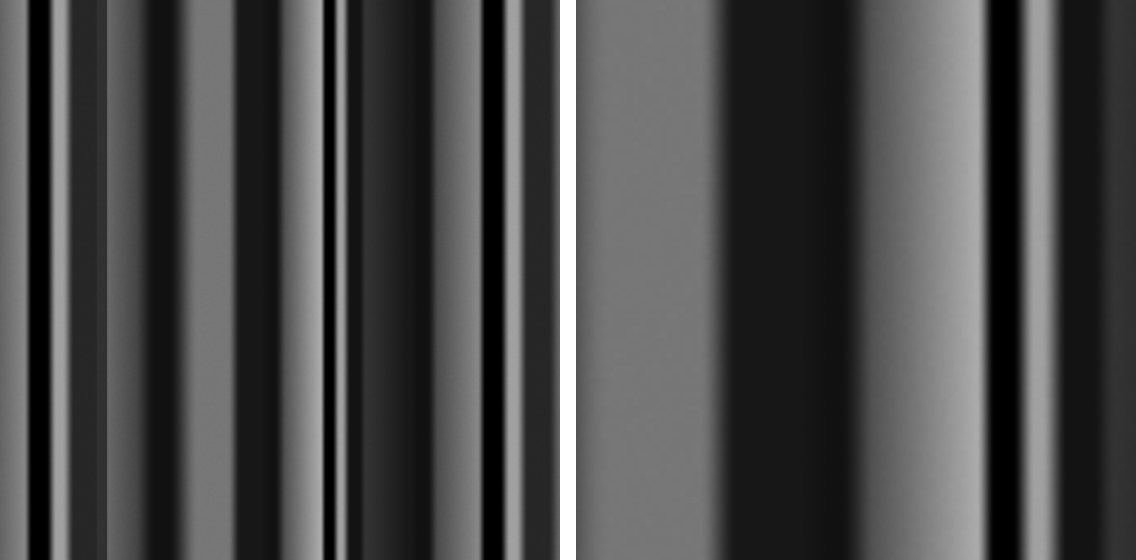
Left, the full canvas; right, a detail of the centre.
Write a three.js fragment shader that draws this background.

```glsl
varying vec2 vUv;

#define PERIOD 0.81
#define OFFSET 0.06
#define SHADOW 0.067
#define FOLD_BASE 0.27
#define SHEEN 0.63
#define GREY 0.465
#define SEAM_LEFT 0.176
#define SEAM_RIGHT 0.1915
#define SEAM_TONE 0.19
#define GRAIN_CELLS 256.0
#define GRAIN 0.008

float hash(vec2 p) {
  vec3 q = fract(p.xyx * 0.1031);
  q += dot(q, q.yzx + 33.33);
  return fract((q.x + q.y) * q.z);
}

// Soft change from one tone to the next, centred on an edge
float turn(float tone, float x, float edge, float soft, float next) {
  return mix(tone, next, smoothstep(edge - soft, edge + soft, x));
}

// Linear shading between two positions
float ramp(float x, float a, float b, float from, float to) {
  return mix(from, to, clamp((x - a) / (b - a), 0.0, 1.0));
}

// Rising face, black crease, narrow sheen, then shade
// edges: face start, crease start, sheen start, sheen end
float pleat(float tone, float x, vec4 edges, float soft, float peak, float shade) {
  float face = ramp(x, edges.x, edges.y, FOLD_BASE, peak);
  tone = turn(tone, x, edges.x, 0.010, face);
  tone = turn(tone, x, edges.y, soft, 0.0);
  tone = turn(tone, x, edges.z, soft * 1.2, SHEEN);
  return turn(tone, x, edges.w, soft * 1.4, shade);
}

float drape(float x) {
  // Broad pleat
  float tone = pleat(SHADOW, x, vec4(0.023, 0.110, 0.152, 0.182), 0.0075, 0.55, 0.15);

  // Rounded folds
  tone = turn(tone, x, 0.241, 0.012, ramp(x, 0.251, 0.313, 0.41, 0.25));
  tone = turn(tone, x, 0.319, 0.018, SHADOW);
  tone = turn(tone, x, 0.388, 0.026, GREY);
  tone = turn(tone, x, 0.478, 0.011, 0.09);
  tone = turn(tone, x, 0.535, 0.010, SHADOW);

  // Tight pleat and the dim fold after it
  tone = pleat(tone, x, vec4(0.561, 0.637, 0.660, 0.678), 0.0055, 0.70, 0.075);
  tone = turn(tone, x, 0.708, 0.007, ramp(x, 0.708, 0.785, 0.21, 0.095));
  return turn(tone, x, 0.7995, 0.008, SHADOW);
}

void main() {
  float tone = drape(mod(vUv.x + OFFSET, PERIOD));

  // Crisp seam
  float seam = smoothstep(SEAM_LEFT - 0.001, SEAM_LEFT + 0.001, vUv.x)
             - smoothstep(SEAM_RIGHT - 0.001, SEAM_RIGHT + 0.001, vUv.x);
  tone = mix(tone, SEAM_TONE, seam);

  // Faint grain, absent in the blacks
  float grain = hash(floor(vUv * GRAIN_CELLS)) - 0.5;
  tone += grain * GRAIN * smoothstep(0.0, 0.3, tone);

  gl_FragColor = vec4(vec3(tone), 1.0);
}
```
